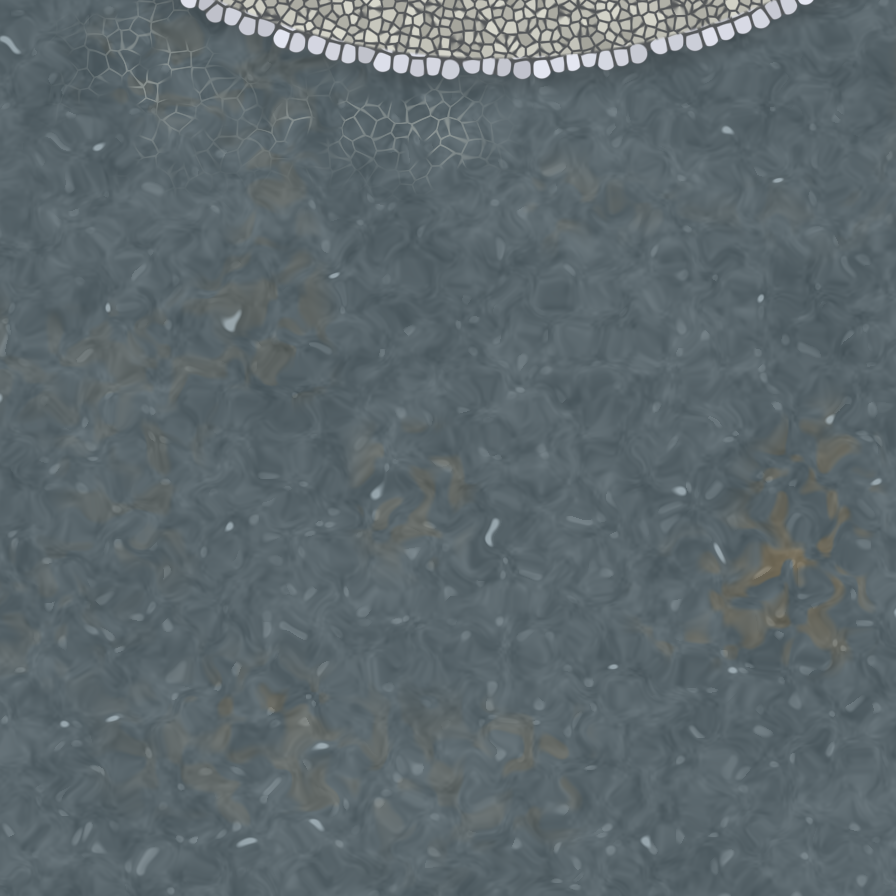
Write a WebGL 1 fragment shader that draws this texture.

```glsl
precision highp float;
uniform vec2 u_resolution;

const vec3 SLATE = vec3(0.347, 0.397, 0.420);
const vec3 WARM_TINT = vec3(0.075, 0.025, -0.035);
const vec3 VEIN_COLOR = vec3(0.60, 0.63, 0.62);
const vec3 SPECK_COLOR = vec3(0.70, 0.76, 0.79);
const vec3 RIM_STONE = vec3(0.83, 0.84, 0.88);
const vec3 INNER_STONE = vec3(0.76, 0.76, 0.72);
const vec3 GROUT = vec3(0.33, 0.34, 0.35);
const vec2 DISC_CENTER = vec2(0.553, 1.711);
const float DISC_RADIUS = 0.796;
const float RIM_SIZE = 0.0195;
const float INNER_SIZE = 0.0125;
const float VEIN_SCALE = 52.0;
const float GRAIN_CONTRAST = 0.115;
const float NO_ROW_LIMIT = -1000.0;

float hash(vec2 p) {
  vec3 q = fract(vec3(p.xyx) * 0.1031);
  q += dot(q, q.yzx + 33.33);
  return fract((q.x + q.y) * q.z);
}

vec2 hash2(vec2 p) {
  return vec2(hash(p), hash(p + vec2(71.7, 23.1)));
}

float noise(vec2 p) {
  vec2 i = floor(p), f = fract(p);
  f = f * f * (3.0 - 2.0 * f);
  return mix(mix(hash(i), hash(i + vec2(1, 0)), f.x),
             mix(hash(i + vec2(0, 1)), hash(i + vec2(1, 1)), f.x), f.y);
}

// x: nearest distance, y: gap to the second nearest, z: random cell value
vec3 cells(vec2 p, float jitter, float firstRow) {
  vec2 base = floor(p);
  float nearest = 8.0, second = 8.0, id = 0.0;
  for (int y = -1; y <= 1; y++) {
    for (int x = -1; x <= 1; x++) {
      vec2 cell = base + vec2(x, y);
      if (cell.y < firstRow) continue;
      vec2 seed = cell + 0.5 + jitter * (hash2(cell + 150.0) - 0.5);
      float d = length(p - seed);
      if (d < nearest) {
        second = nearest;
        nearest = d;
        id = hash(cell + 311.0);
      } else {
        second = min(second, d);
      }
    }
  }
  return vec3(nearest, second - nearest, id);
}

float spot(vec2 p, vec2 center, vec2 radius) {
  vec2 d = (p - center) / radius;
  return exp(-dot(d, d));
}

vec3 ground(vec2 p) {
  vec2 warp = vec2(noise(p * 38.0), noise(p * 38.0 + 90.0)) - 0.5;
  vec2 w = p + warp * 0.025;

  // Mottled stone
  float broad = noise(p * 9.0 + 5.0) - 0.5;
  float grain = 0.55 * noise(w * 48.0 + 13.0) + 0.45 * noise(w * 105.0 + 37.0) - 0.5;
  float fine = noise(w * 190.0 + 61.0) - 0.5;
  vec3 color = SLATE + 0.035 * broad + GRAIN_CONTRAST * grain + 0.035 * fine;

  // Pale chips, denser toward the bottom
  vec3 chip = cells(w * 66.0 + 40.0, 0.9, NO_ROW_LIMIT);
  float chipMask = smoothstep(0.84, 0.98, chip.z) * smoothstep(0.5, 0.2, chip.x);
  color += chipMask * mix(0.10, 0.055, p.y);

  // Rusty patches, stronger on the right
  float rust = smoothstep(0.52, 0.8, noise(p * 6.5 + 21.0)) * mix(0.25, 1.0, p.x);
  rust += 0.7 * spot(p, vec2(0.88, 0.37), vec2(0.06, 0.05));
  rust += 0.6 * spot(p, vec2(0.28, 0.22), vec2(0.04));
  color += WARM_TINT * rust * smoothstep(0.4, 0.75, noise(w * 55.0 + 77.0));

  // Pale veins below the left side of the disc
  float veinArea = spot(p, vec2(0.17, 0.92), vec2(0.07, 0.09))
                 + spot(p, vec2(0.36, 0.87), vec2(0.09, 0.045))
                 + spot(p, vec2(0.49, 0.85), vec2(0.05, 0.05));
  vec3 vein = cells((p + warp * 0.008) * VEIN_SCALE, 0.9, NO_ROW_LIMIT);
  float line = smoothstep(0.16, 0.02, vein.y) * smoothstep(0.3, 0.65, noise(p * 30.0));
  color = mix(color, VEIN_COLOR, 0.75 * line * min(veinArea, 1.0));

  // Rare bright specks
  vec3 speck = cells(w * 30.0 + 9.0, 0.8, NO_ROW_LIMIT);
  float speckMask = step(0.965, speck.z) * smoothstep(0.22, 0.08, speck.x);
  return mix(color, SPECK_COLOR, 0.7 * speckMask);
}

void main() {
  vec2 p = gl_FragCoord.xy / u_resolution;
  float pixel = 1.0 / min(u_resolution.x, u_resolution.y);

  // Arc length along the disc rim and depth inward from it
  vec2 fromCenter = p - DISC_CENTER;
  float depth = DISC_RADIUS - length(fromCenter);
  vec2 arc = vec2(atan(fromCenter.x, -fromCenter.y) * DISC_RADIUS, depth);

  vec3 color = ground(p);
  color *= 1.0 - 0.14 * smoothstep(-0.03, 0.0, depth);

  // Large rim stones surround smaller inner ones
  vec3 rim = cells(arc / RIM_SIZE, 0.45, 0.0);
  vec3 inner = cells(arc / INNER_SIZE + 17.0, 0.85, NO_ROW_LIMIT);
  float rimFill = smoothstep(0.06, 0.26, rim.y) * smoothstep(0.64, 0.5, rim.x);
  float innerFill = smoothstep(0.04, 0.34, inner.y);
  vec3 rimColor = mix(GROUT, RIM_STONE * (0.9 + 0.18 * rim.z), rimFill);
  vec3 innerColor = mix(GROUT, INNER_STONE * (0.84 + 0.28 * inner.z), innerFill);
  vec3 stones = mix(rimColor, innerColor, smoothstep(0.9, 1.15, depth / RIM_SIZE));

  float edge = pixel / RIM_SIZE;
  float beads = smoothstep(0.58 + edge, 0.58 - edge, rim.x);
  float inside = max(beads, smoothstep(-pixel, pixel, depth - 0.5 * RIM_SIZE));
  gl_FragColor = vec4(mix(color, stones, inside), 1.0);
}
```
